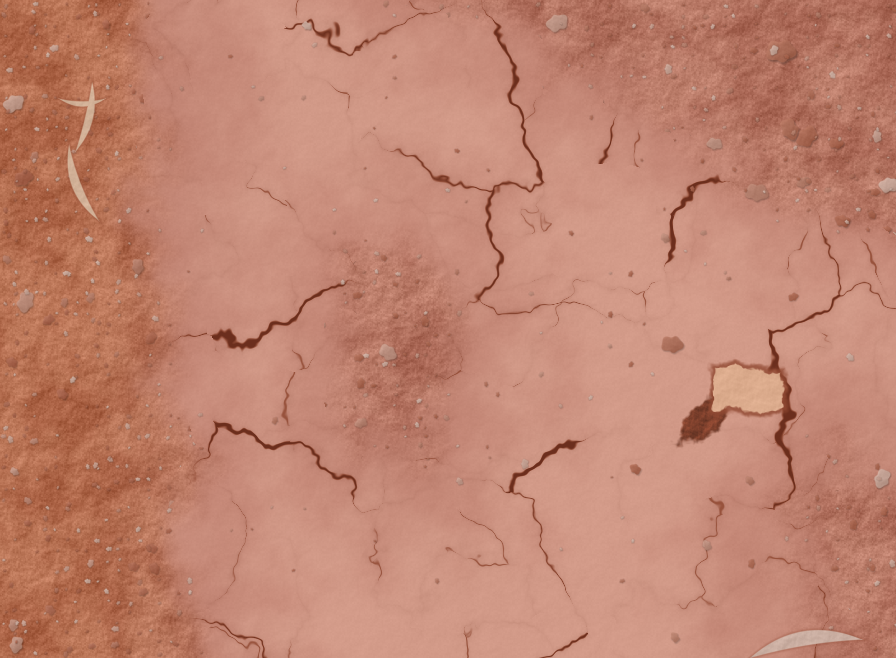
Give the GLSL for this texture, as a Shadertoy shader.

```glsl
// Cracked pink mud drying between patches of gritty orange soil.

const vec3 MUD_LIGHT = vec3(0.825, 0.605, 0.535);
const vec3 MUD_DUSKY = vec3(0.770, 0.530, 0.465);
const vec3 SOIL_LIGHT = vec3(0.745, 0.490, 0.395);
const vec3 SOIL_DARK = vec3(0.665, 0.395, 0.305);
const vec3 CRACK_RIM = vec3(0.570, 0.290, 0.200);
const vec3 CRACK_DEEP = vec3(0.390, 0.155, 0.090);
const vec3 PALE_STONE = vec3(0.800, 0.690, 0.640);
const vec3 DRY_STRAW = vec3(0.820, 0.690, 0.590);
const vec2 LIGHT = vec2(-0.6, 0.8);

vec3 hash3(vec2 p) {
    vec3 q = fract(vec3(p.xyx) * vec3(0.1031, 0.1030, 0.0973));
    q += dot(q, q.yxz + 33.33);
    return fract((q.xxy + q.yzz) * q.zyx);
}

// Layered, rotated sines, roughly -1 to 1
float waves(vec2 p, int octaves) {
    float sum = 0.0, amp = 0.5;
    for (int i = 0; i < octaves; i++) {
        p = mat2(0.8, 0.6, -0.6, 0.8) * p * 1.87 + vec2(1.7, 4.1);
        vec2 q = p + 1.2 * sin(p.yx * 0.7 + 2.0);
        sum += amp * sin(q.x) * cos(q.y);
        amp *= 0.6;
    }
    return sum;
}

vec2 cellPoint(vec2 id) { return id + 0.1 + 0.8 * hash3(id).xy; }

// Signed distance to cell borders; every border has its own width or is closed
float cracks(vec2 p, float scale, float closed, float width, float taper) {
    p *= scale;
    vec2 base = floor(p), home = base;
    float nearest = 9.0;
    for (int k = 0; k < 9; k++) {
        vec2 id = base + vec2(k % 3 - 1, k / 3 - 1);
        float d = distance(p, cellPoint(id));
        if (d < nearest) { nearest = d; home = id; }
    }
    vec2 a = cellPoint(home) - p;
    float result = 9.0;
    for (int k = 0; k < 25; k++) {
        vec2 id = home + vec2(k % 5 - 2, k / 5 - 2);
        if (id == home) continue;
        vec2 b = cellPoint(id) - p;
        vec3 h = hash3(home + id + 71.0);
        if (h.x < closed) continue;
        float w = width * mix(0.2, 1.0, h.y * h.y);
        w = w * taper - 0.003 * (1.0 - taper);
        result = min(result, dot(0.5 * (a + b), normalize(b - a)) / scale - w);
    }
    return result;
}

// One irregular stone per chosen cell: x coverage, y shading, z tone
vec3 stones(vec2 p, float scale, float density, float px) {
    vec2 id = floor(p * scale);
    vec3 h = hash3(id + scale), g = hash3(id - scale - 5.0);
    vec2 d = p * scale - id - 0.32 - 0.36 * h.xy;
    float angle = atan(d.y, d.x);
    float r = mix(0.09, 0.25, g.x * g.x);
    r *= 1.0 + 0.18 * sin(2.0 * angle + 6.3 * g.y) + 0.1 * sin(5.0 * angle + 6.3 * g.z);
    float cover = smoothstep(px, -px, (length(d) - r) / scale);
    return vec3(cover * step(h.z, density), dot(d, LIGHT) / r, g.z);
}

// Tapered blade from a to b, bowed sideways
float blade(vec2 p, vec2 a, vec2 b, float bow, float width) {
    vec2 axis = b - a;
    float len = length(axis);
    axis /= len;
    float t = dot(p - a, axis) / len;
    float hump = 4.0 * t * (1.0 - t);
    float side = dot(p - a, vec2(-axis.y, axis.x)) - bow * hump;
    return abs(side) - width * hump;
}

float ellipse(vec2 p, vec2 centre, vec2 radii) {
    return (1.0 - length((p - centre) / radii)) * min(radii.x, radii.y);
}

// Positive inside the soil patches, negative on the mud
float soilField(vec2 p) {
    float left = 0.27 - p.x - 0.10 * (p.y - 0.4);
    float corner = dot(p - vec2(0.74, 1.0), vec2(0.515, 0.857));
    float patches = max(ellipse(p, vec2(0.61, 0.46), vec2(0.085, 0.11)),
                        ellipse(p, vec2(1.37, 0.13), vec2(0.17, 0.15)));
    return max(max(left, corner), patches) + 0.07 * waves(p * 6.0, 5);
}

float relief(vec2 p) {
    return waves(p * 30.0, 6) - waves(p * 30.0 + LIGHT * 0.11, 6);
}

void mainImage(out vec4 fragColor, in vec2 fragCoord) {
    vec2 p = fragCoord / iResolution.y;
    float px = 0.9 / iResolution.y;
    float field = soilField(p);
    float soil = smoothstep(-0.06, 0.05, field);
    float mottle = waves(p * 13.0 + 3.0, 6);
    float bumps = relief(p);

    // Ground: smooth mud blending into rough soil
    float dusk = smoothstep(-0.24, 0.0, field + 0.08 * mottle);
    vec3 mud = mix(MUD_LIGHT, MUD_DUSKY, dusk) + 0.012 * waves(p * 3.0, 3);
    vec3 earth = mix(SOIL_LIGHT, SOIL_DARK, smoothstep(-0.45, 0.6, mottle));
    float orange = smoothstep(0.45, 0.1, p.x);
    earth += mix(vec3(0.0, 0.01, 0.03), vec3(0.0, -0.015, -0.04), orange);
    vec3 color = mix(mud, earth, soil);
    color += bumps * mix(0.025, 0.16, soil);
    color += (hash3(floor(p * 400.0)).x - 0.5) * mix(0.012, 0.05, soil);

    // Cracks: broad jagged network, then hairlines
    vec2 jag = p + 0.06 * vec2(waves(p * 5.0, 6), waves(p * 5.0 + 9.0, 6));
    float taper = smoothstep(-0.4, 0.15, waves(p * 4.0 + 2.0, 3)) * (1.0 - 0.75 * soil);
    float broad = cracks(jag, 4.0, 0.36, 0.0058, taper);
    float hairTaper = smoothstep(-0.1, 0.35, waves(p * 8.0 + 6.0, 3)) * (1.0 - 0.5 * soil);
    float hair = cracks(jag + 4.3, 8.0, 0.5, 0.0019, hairTaper);
    vec2 pit = mat2(0.8, -0.6, 0.6, 0.8) * (p - vec2(1.06, 0.36));
    float hollow = -ellipse(pit, vec2(0.0), vec2(0.055, 0.02)) + 0.02 * mottle;
    float gap = min(broad, hair);
    color -= 0.045 * exp(-max(gap, 0.0) * 220.0);
    color = mix(color, CRACK_RIM, 0.85 * smoothstep(px, -px, gap));
    color = mix(color, CRACK_DEEP, 0.85 * smoothstep(px, -px, broad + 0.0014));
    color = mix(color, CRACK_RIM * (0.85 + 0.5 * bumps), smoothstep(0.004, -0.004, hollow));

    // Stones, from clods to grit
    for (int i = 0; i < 4; i++) {
        float scale = 8.0 * exp2(float(i));
        float density = (0.10 + 0.06 * float(i)) * mix(0.07, 1.0, soil);
        vec3 shadow = stones(p + LIGHT * 0.03 / scale, scale, density, px * 2.0);
        vec3 stone = stones(p, scale, density, px);
        color *= 1.0 - 0.25 * shadow.x;
        float paleness = i == 0 ? 0.12 : smoothstep(0.2, 0.95, stone.z);
        vec3 tint = mix(SOIL_DARK, PALE_STONE, paleness);
        color = mix(color, tint + 0.06 * stone.y + 0.08 * bumps, 0.85 * stone.x);
    }

    // Loose pale slab beside the hollow
    vec2 corner = abs(p - vec2(1.14, 0.41)) - vec2(0.052, 0.03);
    float slab = length(max(corner, 0.0)) + min(max(corner.x, corner.y), 0.0) + 0.014 * mottle;
    color = mix(color, CRACK_RIM, 0.8 * smoothstep(0.009, 0.002, slab));
    color = mix(color, vec3(0.86, 0.67, 0.55) + 0.08 * bumps, smoothstep(px, -px, slab));

    // Dry straw and a fallen leaf
    float straw = blade(p, vec2(0.15, 0.665), vec2(0.105, 0.78), 0.012, 0.007);
    straw = min(straw, blade(p, vec2(0.115, 0.77), vec2(0.14, 0.875), -0.008, 0.006));
    straw = min(straw, blade(p, vec2(0.09, 0.85), vec2(0.16, 0.85), -0.008, 0.004));
    float leaf = blade(p, vec2(1.14, 0.0), vec2(1.31, 0.028), 0.016, 0.011);
    color = mix(color, CRACK_RIM, 0.35 * smoothstep(0.005, 0.0, min(straw, leaf)));
    color = mix(color, DRY_STRAW + 0.1 * bumps, smoothstep(px, -px, straw));
    color = mix(color, PALE_STONE + 0.1 * bumps, smoothstep(px, -px, leaf));

    fragColor = vec4(clamp(color, 0.0, 1.0), 1.0);
}
```
